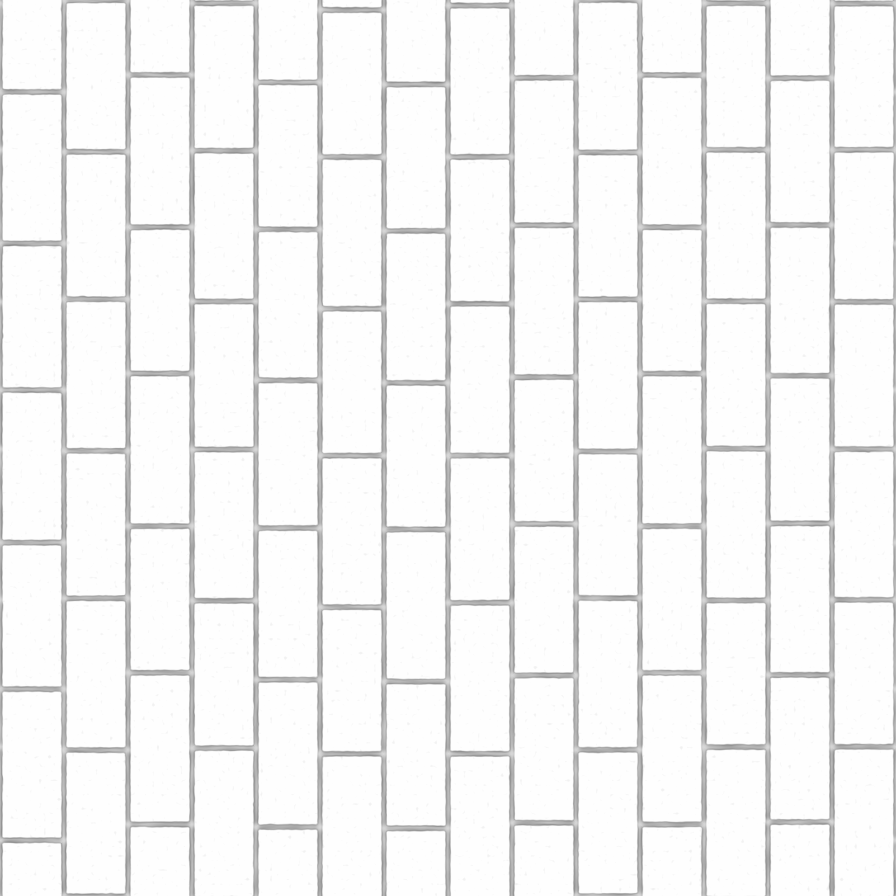
Write a Shadertoy shader that draws this pattern.

```glsl
// Upright white bricks in a running bond, with soft grey mortar between them.
// Each column is shifted by half a brick plus a small drift; a rounded-box
// distance gives the joints, and wrapping gradient noise roughens them.

#define COLUMNS 14.0
#define ROWS 6.0
#define JOINT_HALF vec2(0.0029, 0.0031)
#define CORNER 0.0020
#define SOFTNESS 0.0011
#define ROUGHNESS 0.0009
#define ROW_JITTER 0.008
#define BRICK_WHITE 0.997
#define MORTAR_EDGE 0.60
#define MORTAR_CORE 0.71
#define JUNCTION_LIGHT 0.86
#define SPECKLE 0.05

float hash(vec2 p) {
    vec3 q = fract(vec3(p.xyx) * 0.1031);
    q += dot(q, q.yzx + 33.33);
    return fract((q.x + q.y) * q.z);
}

// Gradient slope of one lattice corner, wrapped to the period
float corner(vec2 cell, vec2 offset, vec2 period) {
    float angle = 6.2832 * hash(mod(cell, period) + 7.0);
    return dot(vec2(cos(angle), sin(angle)), offset);
}

// Gradient noise with a whole number of cells across the canvas
float noise(vec2 uv, vec2 period) {
    vec2 p = uv * period, i = floor(p), f = p - i;
    vec2 w = f * f * f * (f * (f * 6.0 - 15.0) + 10.0);
    vec2 e = vec2(1.0, 0.0);
    float low = mix(corner(i, f, period), corner(i + e, f - e, period), w.x);
    float high = mix(corner(i + e.yx, f - e.yx, period), corner(i + 1.0, f - 1.0, period), w.x);
    return mix(low, high, w.y);
}

// Vertical shift of a column, in bricks
float columnShift(float column) {
    float drift = 0.045 * exp(-pow(abs(column - 5.5) / 1.9, 4.0));
    float firstColumn = 0.11 * (1.0 - step(0.5, column));
    return 0.012 + 0.5 * (1.0 - mod(column, 2.0)) + drift + firstColumn;
}

// Distance to the nearest horizontal joint of a column, in canvas units
float bedDistance(float column, float depth) {
    column = mod(column, COLUMNS);
    float t = depth * ROWS - columnShift(column);
    float n = floor(t + 0.5);
    float row = mod(n, ROWS);
    float lean = sign(hash(vec2(column, 41.0)) - 0.5) * (1.0 - 2.0 * mod(row, 2.0));
    float jitter = ROW_JITTER * (lean + hash(vec2(column, row + 3.0)) - 0.5);
    return abs(t - n - jitter) / ROWS;
}

void mainImage(out vec4 fragColor, in vec2 fragCoord) {
    vec2 uv = fragCoord / iResolution.xy;
    float depth = 1.0 - uv.y;
    float pixel = 1.0 / min(iResolution.x, iResolution.y);

    // Distances to the joints around this brick and beside it
    float column = floor(uv.x * COLUMNS);
    float across = fract(uv.x * COLUMNS);
    float side = min(across, 1.0 - across) / COLUMNS;
    float bed = bedDistance(column, depth);
    float neighbourBed = bedDistance(column + (across < 0.5 ? -1.0 : 1.0), depth);

    // Rough rounded brick outline; positive inside the mortar
    float wobble = 0.6 * noise(uv, vec2(60.0)) + 0.6 * noise(uv, vec2(150.0));
    float chip = smoothstep(0.25, 0.6, noise(uv + 0.37, vec2(90.0)));
    vec2 q = CORNER + JOINT_HALF - vec2(side, bed);
    float d = length(max(q, 0.0)) + min(max(q.x, q.y), 0.0) - CORNER;
    d += ROUGHNESS * (wobble + 0.5 * chip);

    // Mortar tone: darker rims, streaks along the joint, pale junctions
    vec2 streakCells = q.x > q.y ? vec2(280.0, 40.0) : vec2(40.0, 280.0);
    float streak = noise(uv, streakCells);
    float mortar = mix(MORTAR_EDGE, MORTAR_CORE, smoothstep(0.0004, 0.0026, d));
    mortar += 0.12 * streak + 0.04 * noise(uv, vec2(34.0));
    float reach = length(vec2(side, min(bed, neighbourBed))) / 0.0042;
    mortar = mix(mortar, JUNCTION_LIGHT, 0.85 * exp(-reach * reach));

    // Brick face with faint pits
    float pits = smoothstep(0.3, 0.65, noise(uv, vec2(190.0)));
    float brick = BRICK_WHITE - SPECKLE * pits;

    float blur = max(SOFTNESS, 0.7 * pixel);
    float tone = mix(brick, mortar, smoothstep(-blur, blur, d));
    fragColor = vec4(vec3(clamp(tone, 0.0, 1.0)), 1.0);
}
```
